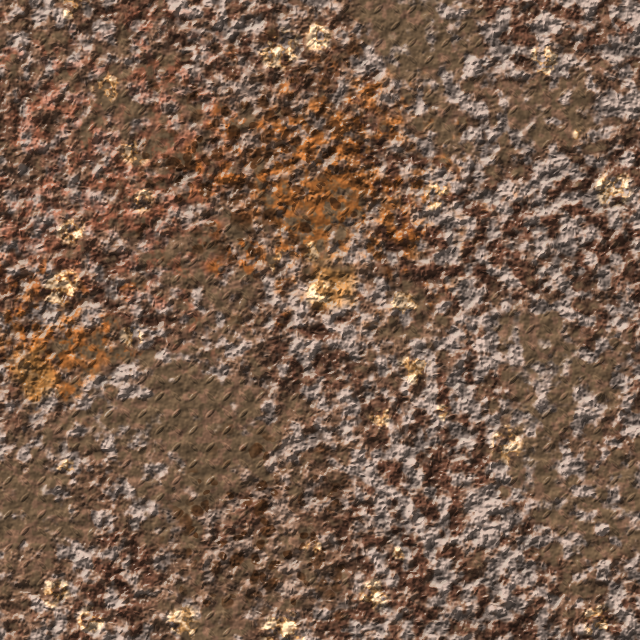
This texture is drawn by a three.js fragment shader. Its source:

```glsl
varying vec2 vUv;

const float TREADS = 38.0;
const float SLIVERS = 52.0;
const float CRUST_SCALE = 62.0;
const float TONE_SCALE = 52.0;
const float PIT_CELLS = 50.0;
const float CHIP_CELLS = 11.0;
const float CHIP_CHANCE = 0.2;
const float TREAD_HEIGHT = 0.085;
const float SLIVER_HEIGHT = 0.07;
const float RELIEF = 0.0145;
const float LIGHT_STEP = 0.0018;
const vec2 LIGHT_DIR = vec2(-0.6, 0.8);

const vec3 PLATE = vec3(0.40, 0.32, 0.24);
const vec3 FLAKE = vec3(0.55, 0.48, 0.44);
const vec3 MAROON = vec3(0.33, 0.22, 0.17);
const vec3 RUST = vec3(0.44, 0.33, 0.26);
const vec3 RED_RUST = vec3(0.50, 0.29, 0.21);
const vec3 ORANGE = vec3(0.56, 0.33, 0.15);
const vec3 OCHRE = vec3(0.64, 0.45, 0.25);
const vec3 PIT = vec3(0.26, 0.16, 0.09);
const vec3 CREAM = vec3(0.90, 0.76, 0.60);
const vec3 GLINT = vec3(0.86, 0.79, 0.72);

float hash(vec2 p) {
  vec3 q = fract(p.xyx * 0.1031);
  q += dot(q, q.yzx + 33.33);
  return fract((q.x + q.y) * q.z);
}

float noise(vec2 p) {
  vec2 i = floor(p), f = fract(p);
  f = f * f * (3.0 - 2.0 * f);
  return mix(mix(hash(i), hash(i + vec2(1, 0)), f.x),
             mix(hash(i + vec2(0, 1)), hash(i + vec2(1, 1)), f.x), f.y);
}

float fbm(vec2 p) {
  float sum = 0.0, amp = 0.571;
  for (int i = 0; i < 3; i++) {
    sum += amp * noise(p);
    p = mat2(1.6, 1.2, -1.2, 1.6) * p + 17.3;
    amp *= 0.5;
  }
  return sum;
}

float lozenge(vec2 f, float angle, vec2 size) {
  float c = cos(angle), s = sin(angle);
  vec2 d = vec2(c * f.x + s * f.y, c * f.y - s * f.x);
  return 1.0 - smoothstep(0.4, 1.0, length(d / size));
}

// Raised treads, turned left and right in a checker
float treads(vec2 p) {
  vec2 id = floor(p * TREADS);
  float turn = mod(id.x + id.y, 2.0) * 2.0 - 1.0;
  return lozenge(fract(p * TREADS) - 0.5, turn * 0.785, vec2(0.44, 0.15));
}

// Loose slivers of scale, turned and shifted at random
float slivers(vec2 p) {
  vec2 g = mat2(0.8, 0.6, -0.6, 0.8) * p * SLIVERS;
  vec2 id = floor(g);
  vec2 shift = 0.25 * (vec2(hash(id + 5.0), hash(id + 71.0)) - 0.5);
  float width = mix(0.10, 0.22, hash(id + 31.0));
  return lozenge(fract(g) - 0.5 + shift, 3.1416 * hash(id), vec2(0.38, width));
}

float height(vec2 p, float cover) {
  return fbm(p * CRUST_SCALE) * mix(0.4, 1.15, cover)
       + treads(p) * TREAD_HEIGHT * mix(1.0, 0.4, cover)
       + slivers(p) * SLIVER_HEIGHT * cover;
}

// Scattered round spots: 1 at a centre, 0 at the rim
float spots(vec2 p, float chance, float radius) {
  vec2 cell = floor(p);
  float best = 0.0;
  for (int y = -1; y <= 1; y++)
    for (int x = -1; x <= 1; x++) {
      vec2 id = cell + vec2(x, y);
      vec2 centre = id + vec2(hash(id + 3.7), hash(id + 9.1));
      float r = radius * (0.5 + hash(id + 23.0));
      float keep = step(hash(id + 57.0), chance);
      best = max(best, keep * (1.0 - length(p - centre) / r));
    }
  return best;
}

float stain(vec2 p, vec2 centre, float radius, float ragged) {
  return 1.0 - smoothstep(0.3, 1.0, length(p - centre) / radius + ragged);
}

void main() {
  vec2 p = vUv;
  float broad = fbm(p * 6.0 + 4.0);
  float tone = fbm(p * TONE_SCALE + 5.0);
  float fine = fbm(p * 90.0 + 11.0);
  float ragged = (fbm(p * 36.0 + 2.0) - 0.5) * 1.8;

  // Large zones of bare plate and stains
  float bare = max(stain(p, vec2(0.90, 0.33), 0.25, ragged * 0.4),
                   stain(p, vec2(0.18, 0.32), 0.25, ragged * 0.4));
  float cover = smoothstep(0.32, 0.56, broad + 0.7 * (tone - 0.5) + 0.08 - 0.3 * bare);
  float orange = max(stain(p, vec2(0.51, 0.70), 0.21, ragged),
                     stain(p, vec2(0.08, 0.47), 0.12, ragged));
  float ochre = max(stain(p, vec2(0.52, 0.56), 0.06, ragged * 0.7),
                    stain(p, vec2(0.05, 0.42), 0.05, ragged * 0.7));
  float red = stain(p, vec2(0.20, 0.72), 0.27, ragged);
  float pitted = max(stain(p, vec2(0.41, 0.74), 0.26, ragged * 0.5),
                     stain(p, vec2(0.41, 0.16), 0.19, ragged * 0.5));

  // Plate, rust and flaking layers
  vec3 crustColor = mix(MAROON, RUST, smoothstep(0.34, 0.50, tone));
  float flakes = smoothstep(0.44, 0.66, tone + 0.09 * (p.x + 0.4 * p.y - 0.7)
                                        + 0.2 * (broad - 0.5) + 0.3 * (fine - 0.5));
  crustColor = mix(crustColor, FLAKE, flakes * (1.0 - 0.5 * pitted));
  vec3 color = mix(mix(PLATE, RUST, smoothstep(0.48, 0.68, fine)), crustColor, cover);
  color = mix(color, RED_RUST, red * smoothstep(0.36, 0.66, fine) * 0.65);
  color = mix(color, ORANGE, orange * smoothstep(0.36, 0.62, fine) * 0.8);
  color = mix(color, OCHRE, ochre * 0.7);

  // Dark pits and pale chips
  float pit = smoothstep(0.0, 0.35, spots(p * PIT_CELLS + ragged * 0.6, 0.55, 0.42));
  color = mix(color, PIT, pit * pitted * 0.8);
  float chip = spots(p * CHIP_CELLS + ragged * 0.15, CHIP_CHANCE, 0.28);
  chip = smoothstep(0.0, 0.4, chip) * smoothstep(0.44, 0.60, fine + 0.12 * chip);
  color = mix(color, mix(OCHRE, CREAM, smoothstep(0.45, 0.66, fine)), chip * 0.8);

  // Relief lit from the upper left, with dark crevices
  vec2 stepX = vec2(LIGHT_STEP, 0.0);
  float h = height(p, cover);
  vec2 slope = vec2(height(p + stepX, cover), height(p + stepX.yx, cover)) - h;
  float light = -dot(slope, LIGHT_DIR) / LIGHT_STEP * RELIEF;
  float crevice = mix(0.72, 1.1, smoothstep(0.28, 0.58, fbm(p * CRUST_SCALE)));
  color *= clamp(1.0 + light, 0.52, 1.35) * mix(1.0, crevice, cover) * (0.92 + 0.24 * fine);
  color = mix(color, GLINT, 0.65 * smoothstep(0.38, 0.85, light));
  gl_FragColor = vec4(color, 1.0);
}
```
